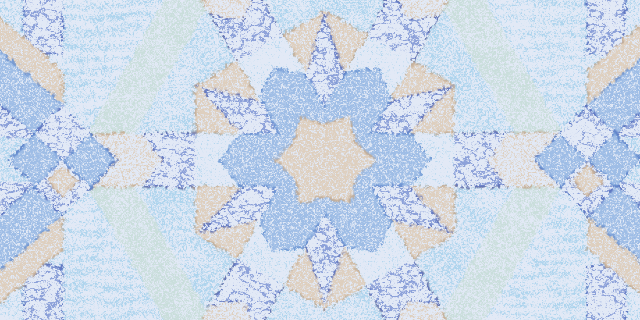
Write a Shadertoy shader that draws this pattern.

```glsl
// Quilt of a six-pointed star in a hexagon, with side strips, in speckled pencil.

float hash(vec2 p) {
    vec3 h = fract(vec3(p.xyx) * 0.1031);
    h += dot(h, h.yzx + 33.33);
    return fract((h.x + h.y) * h.z);
}

float noise(vec2 p) {
    vec2 i = floor(p), f = fract(p);
    f = f * f * (3.0 - 2.0 * f);
    return mix(mix(hash(i), hash(i + vec2(1, 0)), f.x),
               mix(hash(i + vec2(0, 1)), hash(i + vec2(1, 1)), f.x), f.y);
}

float fbm(vec2 p) {
    float sum = 0.0, gain = 0.5;
    for (int i = 0; i < 4; i++) {
        sum += gain * noise(p);
        p = p * 2.03 + 17.0;
        gain *= 0.5;
    }
    return sum / 0.9375;
}

// Signed distance to the line from a to b, positive on its right side.
float edge(vec2 p, vec2 a, vec2 b) {
    vec2 along = normalize(b - a);
    return dot(p - a, vec2(along.y, -along.x));
}

float diamond(vec2 p, float radius) {
    return (abs(p.x) + abs(p.y) - radius) * 0.707;
}

// Lays a cloth patch: rgb holds the ink, a holds how densely it covers.
void patchOn(inout vec4 dye, float d, vec3 ink, float cover, float speck) {
    dye = mix(dye, vec4(ink, cover), smoothstep(0.004, -0.004, d));
    float seam = speck * exp(-d * d / 0.00004);
    dye.rgb = mix(dye.rgb, ink * ink, 0.75 * seam);
    dye.a += 0.25 * seam;
}

void mainImage(out vec4 fragColor, in vec2 fragCoord) {
    vec2 uv = fragCoord / iResolution.y;
    vec2 p = uv - vec2(0.5 * iResolution.x / iResolution.y + 0.0156, 0.5);
    p += 0.012 * (vec2(noise(uv * 75.0), noise(uv * 75.0 + 91.0)) - 0.5);

    vec3 paper = vec3(0.885, 0.915, 0.965);
    vec3 blue = vec3(0.62, 0.74, 0.90);
    vec3 navy = vec3(0.55, 0.63, 0.85);
    vec3 sand = vec3(0.87, 0.81, 0.745);
    vec3 cyan = vec3(0.68, 0.83, 0.93);
    vec3 green = vec3(0.79, 0.87, 0.86);

    // Sixfold fold: s runs along a star point, t along a notch.
    vec2 q = abs(p);
    float sixth = 1.0471976;
    float angle = abs(mod(atan(q.y, q.x) + 0.5 * sixth, sixth) - 0.5 * sixth);
    vec2 s = length(p) * vec2(cos(angle), sin(angle));
    vec2 t = vec2(dot(s, vec2(0.866, 0.5)), dot(s, vec2(0.5, -0.866)));

    // Marbled veins for the navy cloth, woven streaks for the cyan cloth.
    float vein = 1.0 - smoothstep(0.0, 0.10, abs(fbm(uv * vec2(30.0, 46.0)) - 0.5));
    float veined = 0.22 + 0.46 * vein;
    float streak = 0.5 + 0.5 * cos(q.y * 150.0 + 5.0 * noise(uv * 14.0));
    float mottle = 0.3 * (fbm(uv * 16.0) - 0.5);
    float speck = smoothstep(0.35, 0.75, noise(uv * 150.0 + 7.0));

    // Ground and the strips that radiate from the hexagon.
    vec4 dye = vec4(cyan, 0.43 + mottle);
    patchOn(dye, 0.69 - t.x, cyan, 0.27 + 0.2 * streak + mottle, 0.0);
    patchOn(dye, abs(t.x - 0.62) - 0.065, green, 0.52 + mottle, 0.0);
    patchOn(dye, s.y - 0.083, sand, 0.40, speck);
    patchOn(dye, max(s.y - 0.083, s.x - 0.508 - 0.72 * s.y), navy, veined, speck);

    // Side panels of slanted bands.
    vec2 side = vec2(q.x - 0.82, p.y);
    float slant = (q.y - 0.87 * side.x) * 0.755;
    patchOn(dye, -side.x, cyan, 0.36 + mottle, 0.0);
    patchOn(dye, max(-side.x, max(0.33 - q.y, side.x - 0.12)), navy, veined, speck);
    patchOn(dye, max(-side.x, slant - 0.21), sand, 0.60, speck);
    patchOn(dye, max(-side.x, slant - 0.13), blue, 0.60, speck);
    patchOn(dye, max(-side.x, slant), navy, veined, speck);
    patchOn(dye, max(max(-side.x, slant), q.y - 0.07), cyan, 0.45, 0.0);

    // Checkered crossing of the bands.
    patchOn(dye, diamond(side, 0.17), navy, 0.8 * veined, speck);
    patchOn(dye, diamond(vec2(abs(side.x) - 0.085, side.y), 0.083), blue, 0.62, speck);
    patchOn(dye, diamond(side + vec2(0.0, 0.065), 0.05), sand, 0.58, speck);

    // Hexagon with sand corners and navy shards.
    patchOn(dye, s.x - 0.404, cyan, 0.24 + mottle, 0.0);
    patchOn(dye, max(s.x - 0.404, 0.083 - s.y), sand, 0.58, speck);
    patchOn(dye, edge(t, vec2(0.448, 0.0), vec2(0.27, 0.058)), navy, veined, speck);

    // Blue star and its sand heart.
    vec2 shoulder = vec2(0.272, 0.08);
    float lobe = max(edge(s, vec2(0.332, 0.0), shoulder),
                     edge(s, shoulder, vec2(0.147, 0.085)));
    patchOn(dye, lobe, blue, 0.60, speck);
    patchOn(dye, edge(s, vec2(0.156, 0.0), vec2(0.097, 0.056)), sand, 0.60, speck);

    // Pencil grain decides where ink meets the paper.
    float grain = 0.45 * noise(uv * 230.0) + 0.55 * noise(uv * 410.0 + 40.0);
    float inked = smoothstep(-0.22, 0.22, dye.a - grain);
    fragColor = vec4(mix(paper, dye.rgb, inked), 1.0);
}
```
